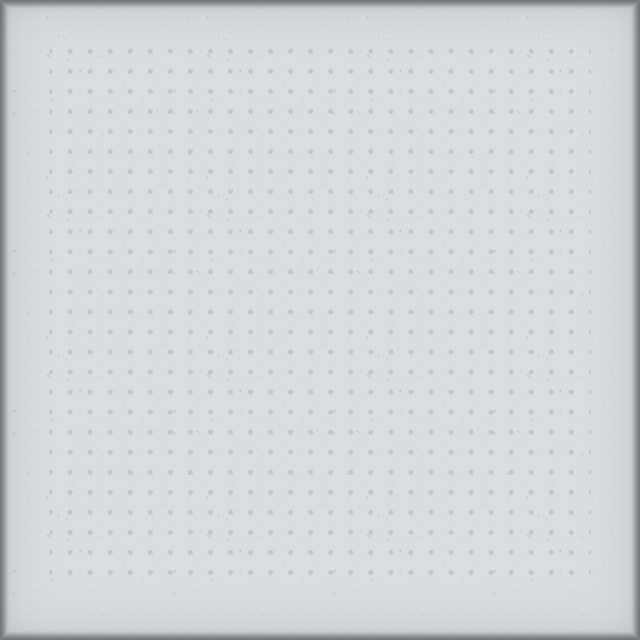
A WebGL 2 fragment shader for this pattern:

```glsl
#version 300 es
precision highp float;
// Pale speckled panel with a fine grid of grey dots and a dark bevelled rim.

uniform vec2 u_resolution;
out vec4 fragColor;

// Colours
const vec3 BASE_COLOR = vec3(0.855, 0.871, 0.880);
const vec3 DOT_COLOR = vec3(0.770, 0.788, 0.798);
const vec3 RIM_COLOR = vec3(0.445, 0.465, 0.475);
const vec3 GREY_CHIP = vec3(0.66, 0.68, 0.69);
const vec3 BEIGE_CHIP = vec3(0.80, 0.77, 0.73);

// Dot grid, measured from the top left corner
const vec2 DOT_START = vec2(0.0783, 0.0802);
const float DOT_PITCH = 0.03132;
const float DOT_RADIUS = 0.0039;
const float DOT_OUTER_STRENGTH = 0.08;

// Panel in which the dots show at full strength
const vec2 PANEL_MIN = vec2(0.0775, 0.068);
const vec2 PANEL_MAX = vec2(0.9230, 0.915);
const float PANEL_SOFTNESS = 0.0015;

// Chips repeat as a square tile
const float TILE_COUNT = 4.0;
const float CELLS_PER_TILE = 15.0;
const float CHIP_DENSITY = 0.52;
const float CHIP_MIN_SIZE = 0.0007;
const float CHIP_MAX_SIZE = 0.0027;
const float CHIP_OPACITY = 0.65;

// Rim
const float BEVEL_WIDTH = 0.0155;
const float BEVEL_STRENGTH = 0.72;
const float SHADOW_WIDTH = 0.023;
const float SHADOW_STRENGTH = 0.27;

uint mixBits(uint v) {
    v = v * 747796405u + 2891336453u;
    v = ((v >> ((v >> 28u) + 4u)) ^ v) * 277803737u;
    return (v >> 22u) ^ v;
}

float hash(vec2 cell, uint salt) {
    uint bits = mixBits(uint(cell.x) + mixBits(uint(cell.y) + mixBits(salt)));
    return float(bits >> 8u) / 16777216.0;
}

float coverage(float dist, float pixel) {
    return 1.0 - smoothstep(-0.6 * pixel, 0.6 * pixel, dist);
}

// Round dots, strong inside the panel and almost lost outside it
float dotMask(vec2 p, float pixel) {
    vec2 grid = (p - DOT_START) / DOT_PITCH;
    vec2 local = (fract(grid + 0.5) - 0.5) * DOT_PITCH;
    vec2 inside = smoothstep(PANEL_MIN - PANEL_SOFTNESS, PANEL_MIN + PANEL_SOFTNESS, p)
        * (1.0 - smoothstep(PANEL_MAX - PANEL_SOFTNESS, PANEL_MAX + PANEL_SOFTNESS, p));
    float strength = mix(DOT_OUTER_STRENGTH, 1.0, inside.x * inside.y);
    return strength * coverage(length(local) - DOT_RADIUS, pixel);
}

// Angular chip: a slanted sliver tapering to one end
float chipDistance(vec2 p, float size, float slimness) {
    float halfWidth = size * slimness * (0.65 - 0.35 * p.x / size);
    return max(abs(p.x) - size, abs(p.y + 0.25 * p.x) - halfWidth);
}

vec3 addChips(vec3 color, vec2 p, float pixel) {
    vec2 grid = p * TILE_COUNT * CELLS_PER_TILE;
    vec2 cell = mod(floor(grid), CELLS_PER_TILE);
    float cellSize = 1.0 / (TILE_COUNT * CELLS_PER_TILE);
    vec2 center = 0.2 + 0.6 * vec2(hash(cell, 1u), hash(cell, 2u));
    vec2 local = (fract(grid) - center) * cellSize;

    float angle = 6.2832 * hash(cell, 3u);
    float c = cos(angle);
    float s = sin(angle);
    local = mat2(c, -s, s, c) * local;

    float size = mix(CHIP_MIN_SIZE, CHIP_MAX_SIZE, hash(cell, 4u));
    float slimness = mix(0.3, 0.8, hash(cell, 5u));
    float present = step(hash(cell, 6u), CHIP_DENSITY);
    float fade = mix(0.2, 1.0, pow(hash(cell, 7u), 2.0));
    vec3 chip = mix(GREY_CHIP, BEIGE_CHIP, step(0.45, hash(cell, 8u)));
    float mask = coverage(chipDistance(local, size, slimness), pixel);
    return mix(color, chip, mask * present * fade * CHIP_OPACITY);
}

// Steep mitred bevel plus a wide soft shadow
float rimShade(vec2 p) {
    vec2 edge = min(p, 1.0 - p);
    float bevel = 1.0 - smoothstep(0.0, BEVEL_WIDTH, min(edge.x, edge.y));
    vec2 light = 1.0 - exp(-edge / SHADOW_WIDTH);
    return BEVEL_STRENGTH * bevel + SHADOW_STRENGTH * (1.0 - light.x * light.y);
}

void main() {
    vec2 p = gl_FragCoord.xy / u_resolution;
    p.y = 1.0 - p.y;
    float pixel = 1.0 / min(u_resolution.x, u_resolution.y);

    vec3 color = mix(BASE_COLOR, DOT_COLOR, dotMask(p, pixel));
    color = addChips(color, p, pixel);
    color = mix(color, RIM_COLOR, clamp(rimShade(p), 0.0, 1.0));
    fragColor = vec4(color, 1.0);
}
```
